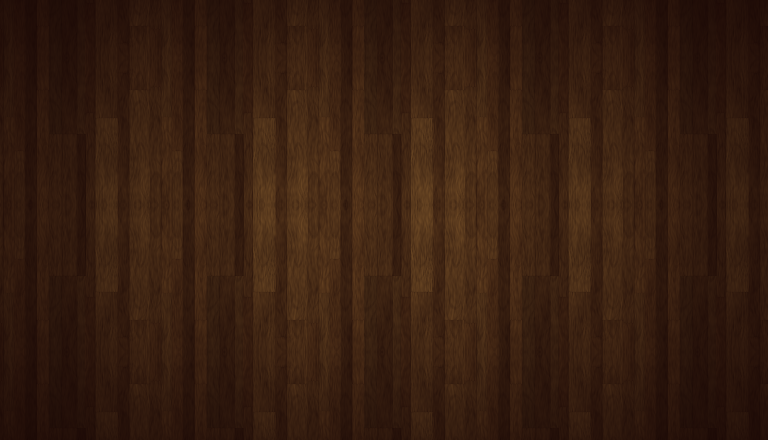
This texture is drawn by a Shadertoy shader. Its source:

```glsl
// Dark narrow wooden planks in mirrored repeats, with grain, knots and a soft vignette.

// Lengths are in units of 1/440 of the canvas height.
const float UNITS = 440.0;
const float TILE_WIDTH = 157.7;
const float TILE_START = 25.0;
const float HALF_TILE_HEIGHT = 147.0;
const float MIRROR_Y = 235.0;
const vec3 WOOD_DARK = vec3(0.13, 0.056, 0.032);
const vec3 WOOD_RANGE = vec3(0.16, 0.128, 0.062);

// Each plank lane: left edge, inner tone, outer tone, joint height.
const int LANES = 12;
const vec4 LANE[LANES] = vec4[LANES](
    vec4(0.0, 0.64, 0.65, 160.0), vec4(11.5, 0.96, 0.96, 115.0),
    vec4(24.0, 0.86, 0.74, 71.0), vec4(37.0, 0.82, 0.67, 71.0),
    vec4(52.0, 0.56, 0.84, 71.0), vec4(60.5, 0.80, 0.72, 92.0),
    vec4(70.0, 1.15, 0.98, 87.0), vec4(92.5, 0.77, 0.80, 132.0),
    vec4(104.0, 1.09, 1.02, 115.0), vec4(125.0, 0.94, 0.89, 118.0),
    vec4(136.0, 1.03, 1.05, 88.0), vec4(147.0, 0.97, 0.89, 54.0));

// Knots: centre and radius, in tile coordinates.
const int KNOTS = 3;
const vec3 KNOT[KNOTS] = vec3[KNOTS](
    vec3(141.5, 0.0, 5.0), vec3(5.0, 1.0, 4.0), vec3(42.0, 147.0, 5.0));

float hash(vec2 p) {
    vec3 q = fract(vec3(p.xyx) * 0.1031);
    q += dot(q, q.yzx + 33.33);
    return fract((q.x + q.y) * q.z);
}

vec2 gradientAt(vec2 cell) {
    float angle = 6.28318 * hash(cell);
    return vec2(cos(angle), sin(angle));
}

float gradientNoise(vec2 p) {
    vec2 i = floor(p), f = p - i;
    vec2 s = f * f * f * (f * (f * 6.0 - 15.0) + 10.0);
    vec2 e = vec2(1.0, 0.0);
    float low = mix(dot(gradientAt(i), f), dot(gradientAt(i + e.xy), f - e.xy), s.x);
    float high = mix(dot(gradientAt(i + e.yx), f - e.yx), dot(gradientAt(i + e.xx), f - e.xx), s.x);
    return mix(low, high, s.y);
}

// Fibres and arched growth rings; x runs across the board, y along it.
float woodGrain(vec2 p, float seed) {
    vec2 shift = vec2(seed * 37.0, seed * 91.0);
    float cloud = gradientNoise(p * vec2(0.07, 0.03) + shift + 90.0);
    float bend = 5.0 * gradientNoise(p * vec2(0.04, 0.03) + shift + 20.0);
    vec2 bent = vec2(p.x + bend, p.y);
    float fibre = gradientNoise(bent * vec2(0.5, 0.02) + shift);
    float pores = gradientNoise(bent * vec2(0.75, 0.16) + shift + 50.0);
    float arch = bent.x * bent.x * 0.022 + p.y * 0.04;
    float rings = sin(6.28318 * (arch + 1.2 * cloud));
    return 0.22 * fibre + 0.24 * pores + 0.24 * cloud - 0.11 * smoothstep(0.4, 1.0, rings) + 0.02;
}

// Darkening of a ringed oval knot.
float knotShade(vec2 p, float radius) {
    float d = length(p * vec2(1.0, 0.55)) / radius;
    return exp(-2.0 * d * d) * (0.22 + 0.10 * cos(12.0 * d));
}

// Thin groove strength at a distance from its middle.
float groove(float d, float halfWidth, float blur) {
    return 1.0 - smoothstep(halfWidth, halfWidth + blur, abs(d));
}

float boardTone(vec4 lane, float height, float blur) {
    float outer = smoothstep(lane.w - blur, lane.w + blur, height);
    return mix(lane.y, lane.z, outer);
}

float vignette(vec2 uv) {
    vec2 d = 2.0 * uv - 1.0;
    return exp(-dot(d * d, vec2(0.72, 0.68)));
}

void mainImage(out vec4 fragColor, in vec2 fragCoord) {
    float pixel = UNITS / iResolution.y;
    vec2 p = fragCoord * pixel;

    // Repeat across, reflect up and down.
    float x = mod(p.x - TILE_START, TILE_WIDTH);
    float y = abs(mod(p.y - MIRROR_Y + HALF_TILE_HEIGHT, 2.0 * HALF_TILE_HEIGHT) - HALF_TILE_HEIGHT);

    // Lay the lanes over each other from left to right.
    float tone = boardTone(LANE[LANES - 1], y, 0.5 * pixel);
    float edgeDistance = TILE_WIDTH - x;
    int id = 0;
    for (int i = 0; i < LANES; i++) {
        float d = x - LANE[i].x;
        tone = mix(tone, boardTone(LANE[i], y, 0.5 * pixel), smoothstep(0.0, pixel, d));
        edgeDistance = min(edgeDistance, abs(d));
        if (d >= 0.0) id = i;
    }

    // Grain differs on each board.
    vec4 lane = LANE[id];
    float board = float(id) + (y > lane.w ? 20.0 : 0.0);
    float random = hash(vec2(board, 7.0));
    float right = id < LANES - 1 ? LANE[id + 1].x : TILE_WIDTH;
    float middle = mix(lane.x, right, 0.3 + 0.4 * random);
    tone *= 1.0 + woodGrain(vec2(x - middle, y), board);

    // Knots, long seams and board ends.
    for (int i = 0; i < KNOTS; i++)
        tone *= 1.0 - knotShade(vec2(x, y) - KNOT[i].xy, KNOT[i].z);
    float seamWear = 0.6 + 0.8 * gradientNoise(vec2(float(id) * 5.3, y * 0.03));
    tone *= 1.0 - 0.20 * seamWear * groove(edgeDistance, 0.2, max(pixel, 0.8));
    tone *= 1.0 - 0.06 * groove(y - lane.w, 0.2, max(pixel, 0.8));

    // Stain, with some boards redder, fading towards the borders.
    float light = 1.48 * tone * vignette(fragCoord / iResolution.xy) - 0.36;
    vec3 color = WOOD_DARK + WOOD_RANGE * light;
    color *= mix(vec3(1.0), vec3(1.04, 0.98, 0.96), random);
    fragColor = vec4(clamp(color, 0.0, 1.0), 1.0);
}
```
